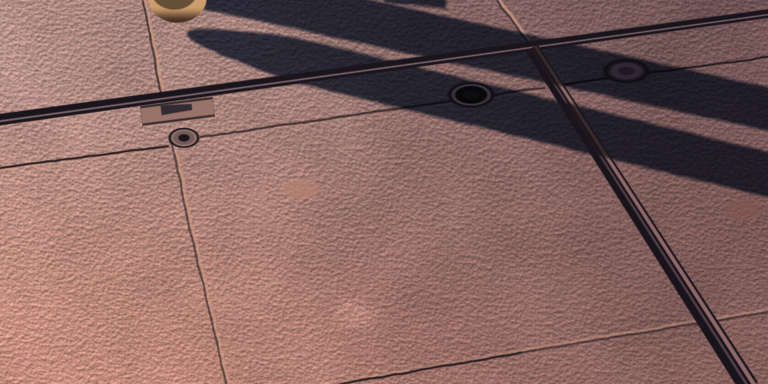
This texture is drawn by a Shadertoy shader. Its source:

```glsl
vec2 hash2(vec2 cell) {
    vec2 q = vec2(dot(cell, vec2(127.1, 311.7)), dot(cell, vec2(269.5, 183.3)));
    return fract(sin(q) * 43758.5);
}

// Distance to the nearest scattered feature point
float cellular(vec2 p) {
    vec2 cell = floor(p), f = fract(p);
    float nearest = 2.0;
    for (int j = -1; j <= 1; j++)
        for (int i = -1; i <= 1; i++) {
            vec2 n = vec2(i, j);
            vec2 r = n + hash2(cell + n) - f;
            nearest = min(nearest, dot(r, r));
        }
    return sqrt(nearest);
}

float waves(vec2 p) {
    float sum = 0.0, amp = 0.5;
    for (int i = 0; i < 5; i++) {
        sum += amp * sin(p.x + 1.7 * sin(p.y)) * sin(p.y + 1.3 * sin(p.x));
        p = mat2(1.4, 1.1, -1.1, 1.4) * p + 2.3;
        amp *= 0.6;
    }
    return sum;
}

float stoneHeight(vec2 p) {
    return 0.55 * cellular(p * vec2(62, 88)) + 0.45 * cellular(p * vec2(105, 145) + 7.0);
}

vec3 layer(vec3 base, vec3 tint, float d, float soft) {
    return mix(base, tint, 1.0 - smoothstep(-soft, soft, d));
}

// Strip beside the line ends.xy - ends.zw; offset and width scale by grow
vec3 strip(vec3 base, vec3 tint, vec2 p, vec4 ends, float offset, float width, float grow, float soft) {
    vec2 span = ends.zw - ends.xy, r = p - ends.xy;
    float len = length(span);
    vec2 dir = span / len;
    float along = dot(r, dir), side = dot(r, vec2(-dir.y, dir.x));
    float s = mix(1.0, grow, clamp(along / len, 0.0, 1.0));
    float d = max(abs(side - offset * s) - width * s, max(-along, along - len));
    return layer(base, tint, d, soft);
}

// Worn joint: dark gap beside a pale chipped edge
vec3 joint(vec3 base, vec2 p, vec4 ends, float side, float pale, float dark, float soft) {
    vec3 edge = mix(base, vec3(.8, .6, .5), pale);
    base = strip(base, edge, p, ends, side * .006, .004, 1.0, soft);
    return strip(base, mix(base, vec3(.13, .10, .12), dark), p, ends, 0.0, .0028, 1.0, soft);
}

float ellipse(vec2 p, vec2 centre, vec2 radii) {
    return (length((p - centre) / radii) - 1.0) * min(radii.x, radii.y);
}

float band(float y, float low, float high) {
    return max(low - y, y - high);
}

vec3 stone(vec2 p) {
    vec3 left = mix(vec3(.74, .53, .47), vec3(.67, .53, .50), smoothstep(0.0, 0.9, p.y));
    vec3 right = mix(vec3(.50, .36, .345), vec3(.43, .32, .325), p.y);
    float relief = stoneHeight(p) - stoneHeight(p + vec2(-.002, .005));
    return mix(left, right, smoothstep(0.0, 2.0, p.x)) * (1.03 + 0.5 * relief + 0.07 * waves(p * 9.0));
}

float shadowMask(vec2 p) {
    float x = p.x - .487;
    float halfWidth = .058 * sqrt(clamp(x / .29, 0.0, 1.0));
    float d = max(abs(p.y - .912 + .242 * x) - halfWidth, -x);
    d = min(d, band(p.y, .986 - .215 * x, 1.105 - .22 * x));
    d = min(d, max(1.046 - .1 * x - p.y, abs(x - .593) - .08));
    return 1.0 - smoothstep(-.006, .008, d + .002 * waves(p * 40.0));
}

// Round floor fitting seen at an angle
vec3 fitting(vec3 col, vec2 p, vec2 centre, vec2 radii, vec3 rim, vec3 well, vec3 core, float soft) {
    col = layer(col, vec3(.06, .05, .07), ellipse(p, centre, radii), soft);
    col = layer(col, rim, ellipse(p, centre, radii * .85), soft);
    col = layer(col, well, ellipse(p, centre, radii * .7), soft);
    return layer(col, core, ellipse(p, centre, radii * .36), soft);
}

void mainImage(out vec4 fragColor, in vec2 fragCoord) {
    vec2 p = fragCoord / iResolution.xy * vec2(2, 1);
    float soft = 1.0 / iResolution.y;
    vec3 col = stone(p);

    // Worn spots
    float ragged = .004 * waves(p * 60.0);
    col = layer(col, col * .35 + vec3(.46, .33, .28), ellipse(p, vec2(.782, .507), vec2(.053, .024)) + ragged, .005);
    col = layer(col, col * .4 + vec3(.31, .2, .19), ellipse(p, vec2(1.935, .453), vec2(.052, .027)) + ragged, .006);
    col = layer(col, col * 1.12, ellipse(p, vec2(.92, .18), vec2(.05, .035)) + 2.0 * ragged, .02);

    // Paving joints
    vec2 q = p + .0025 * waves(p * 30.0);
    col = joint(col, q, vec4(.372, 1, .422, .75), 1.0, .75, .7, soft);
    col = joint(col, q, vec4(.445, .64, .495, .4), 1.0, .65, .6, soft);
    col = joint(col, q, vec4(.495, .4, .592, -.01), 1.0, .65, .6, soft);
    col = joint(col, q, vec4(1.294, 1, 1.372, .89), 1.0, .8, .6, soft);
    col = joint(col, q, vec4(0, .5625, .44, .62), -1.0, .2, .95, soft);
    col = joint(col, q, vec4(.52, .643, 1.42, .772), -1.0, .2, .75, soft);
    col = joint(col, q, vec4(1.46, .779, 2.01, .853), -1.0, .1, .95, soft);
    col = joint(col, q, vec4(.885, 0, 1.36, .082), 1.0, .3, .95, soft);
    col = joint(col, q, vec4(1.36, .082, 2.01, .189), 1.0, .45, .6, soft);

    // Latch plate
    vec4 plate = vec4(.368, .698, .556, .722);
    col = strip(col, vec3(.22, .17, .18), p, plate, 0.0, .026, 1.0, soft);
    col = strip(col, vec3(.6, .45, .41), p, plate, 0.0, .02, 1.0, soft);
    col = strip(col, vec3(.2, .17, .2), p, vec4(.42, .709, .5, .719), .004, .013, .6, soft);

    // Cast shadows
    float shade = shadowMask(p), lit = 1.0 - .6 * shade;
    col *= mix(vec3(1), vec3(.26, .32, .44), shade);

    // Metal rails
    vec3 gap = vec3(.1, .08, .11);
    vec4 rail = vec4(-.01, .687, 2.01, .966);
    col = strip(col, gap, p, rail, 0.0, .015, .75, soft);
    col = strip(col, vec3(.48, .39, .41), p, rail, -.004, .0025, .7, soft);
    rail = vec4(1.385, .875, 1.952, -.01);
    col = strip(col, gap, p, rail, 0.0, .018, 1.45, soft);
    col = strip(col, vec3(.56, .41, .41) * lit, p, rail, .01, .0038, 1.45, soft);
    col = strip(col, vec3(.33, .25, .28) * lit, p, rail, -.001, .0022, 1.45, soft);

    // Floor fittings
    col = fitting(col, p, vec2(.479, .641), vec2(.04, .026), vec3(.6, .47, .44), vec3(.45, .35, .34), gap, soft);
    col = fitting(col, p, vec2(1.227, .753), vec2(.06, .033), vec3(.24, .21, .25), vec3(.03), gap * .6, soft);
    col = fitting(col, p, vec2(1.631, .815), vec2(.06, .031), gap, gap * 1.9, gap * 1.2, soft);

    // Brass foot
    vec3 brass = mix(vec3(.25, .16, .12), vec3(.8, .62, .43), smoothstep(.94, .985, p.y));
    col = layer(col, brass, ellipse(p, vec2(.462, 1.005), vec2(.076, .064)), soft);
    col = layer(col, brass * .5, ellipse(p, vec2(.454, 1.023), vec2(.06, .048)), soft);
    fragColor = vec4(clamp(col, 0.0, 1.0), 1);
}
```
